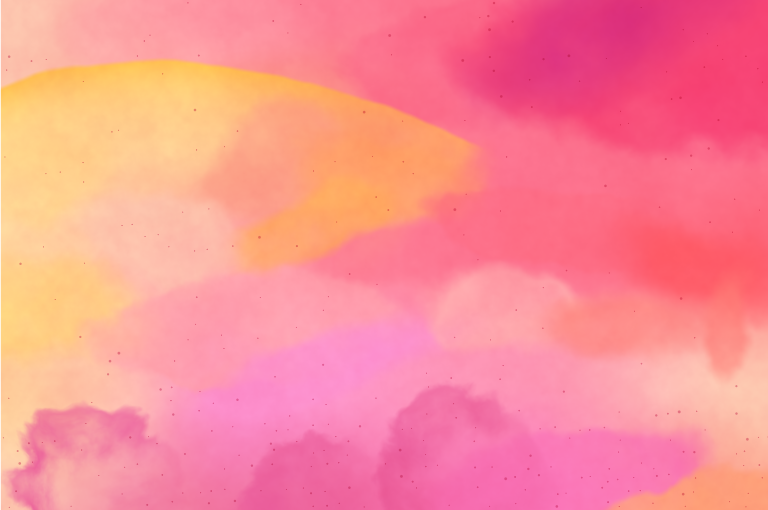
This background is drawn by a Shadertoy shader. Its source:

```glsl
// Warm watercolour paper: a soft colour field of five blended bands, covered by
// tilted elliptical washes whose outlines and strength are broken up by noise.
// A golden dome, ragged magenta mounds and hashed pigment specks finish the sheet.

#define CANVAS_RATIO 1.506
#define WARP 0.13
#define RAGGED 0.7
#define GRAIN 0.06
#define MOTTLE 0.16
#define SPECK_SCALE 40.0
#define SPECK_CHANCE 0.3
#define MARGIN 0.003

const vec3 CREAM   = vec3(1.00, 0.83, 0.61);
const vec3 GOLD    = vec3(1.00, 0.74, 0.28);
const vec3 PEACH   = vec3(0.99, 0.77, 0.68);
const vec3 ORANGE  = vec3(1.00, 0.62, 0.38);
const vec3 SALMON  = vec3(0.99, 0.61, 0.53);
const vec3 BLUSH   = vec3(1.00, 0.63, 0.67);
const vec3 ROSE    = vec3(0.99, 0.45, 0.56);
const vec3 CORAL   = vec3(1.00, 0.35, 0.39);
const vec3 CRIMSON = vec3(0.97, 0.27, 0.46);
const vec3 PLUM    = vec3(0.85, 0.18, 0.50);
const vec3 ORCHID  = vec3(0.99, 0.55, 0.79);
const vec3 MAGENTA = vec3(0.92, 0.36, 0.60);
const vec3 FUCHSIA = vec3(0.98, 0.44, 0.71);

float hash(vec2 p) {
    vec3 q = fract(p.xyx * 0.1031);
    q += dot(q, q.yzx + 33.33);
    return fract((q.x + q.y) * q.z);
}

float noise(vec2 p) {
    vec2 i = floor(p), f = fract(p);
    f = f * f * (3.0 - 2.0 * f);
    return mix(mix(hash(i), hash(i + vec2(1, 0)), f.x),
               mix(hash(i + vec2(0, 1)), hash(i + vec2(1, 1)), f.x), f.y);
}

// Layered noise, centred on zero
float fbm(vec2 p) {
    float sum = 0.0, amp = 0.5;
    for (int i = 0; i < 5; i++) {
        sum += amp * (noise(p) - 0.5);
        p = mat2(1.6, 1.2, -1.2, 1.6) * p + 7.3;
        amp *= 0.5;
    }
    return sum;
}

// Four colours spread evenly from left to right
vec3 band(float x, vec3 a, vec3 b, vec3 c, vec3 d) {
    x *= 3.0;
    vec3 col = mix(a, b, smoothstep(0.0, 1.0, x));
    col = mix(col, c, smoothstep(1.0, 2.0, x));
    return mix(col, d, smoothstep(2.0, 3.0, x));
}

// Tilted ellipse of thin paint; shape holds its centre and radii
void wash(inout vec3 col, vec2 p, vec4 shape, float tilt, float soft, vec3 tint, float amount) {
    float c = cos(tilt), s = sin(tilt);
    float rough = fbm(p * 9.0 + shape.xy * 37.0);
    float d = length(mat2(c, -s, s, c) * (p - shape.xy) / shape.zw) - 1.0 + RAGGED * rough;
    col = mix(col, tint, amount * (1.0 + rough) * (1.0 - smoothstep(-soft, soft, d)));
}

// Pigment gathered along an upper rim, thinning inward and to the right
void mound(inout vec3 col, vec2 p, vec4 shape, float core) {
    vec2 q = (p - shape.xy) / shape.zw;
    float rough = fbm(p * 14.0 + shape.xy * 50.0);
    float d = length(q) - 1.0 + RAGGED * rough;
    float pigment = mix(core, 0.8, smoothstep(-0.7, -0.1, d)) * (1.0 - 0.75 * smoothstep(0.1, 0.9, q.x));
    col = mix(col, MAGENTA, pigment * (1.0 + rough) * (1.0 - smoothstep(-0.12, 0.08, d)));
}

void mainImage(out vec4 fragColor, in vec2 fragCoord) {
    vec2 uv = fragCoord / iResolution.xy;
    vec2 paper = uv * vec2(CANVAS_RATIO, 1.0);
    vec2 p = paper + WARP * vec2(fbm(paper * 4.0), fbm(paper * 4.0 + 19.0));

    // Underpainting, bottom to top
    float x = p.x / CANVAS_RATIO, y = p.y * 4.0;
    vec3 col = band(x, PEACH, mix(MAGENTA, BLUSH, 0.3), FUCHSIA, SALMON);
    col = mix(col, band(x, CREAM, ORCHID, mix(ORCHID, BLUSH, 0.6), PEACH), smoothstep(0.0, 1.0, y));
    col = mix(col, band(x, CREAM, BLUSH, ROSE, mix(ROSE, CORAL, 0.5)), smoothstep(1.0, 2.0, y));
    col = mix(col, band(x, PEACH, SALMON, ROSE, ROSE), smoothstep(2.0, 3.0, y));
    col = mix(col, band(x, PEACH, mix(BLUSH, ROSE, 0.6), ROSE, CRIMSON), smoothstep(3.0, 4.0, y));

    // Upper sky
    wash(col, p, vec4(0.36, 0.96, 0.22, 0.10), 0.0, 0.4, BLUSH, 0.6);
    wash(col, p, vec4(0.93, 0.89, 0.27, 0.11), 0.3, 0.15, mix(ROSE, CRIMSON, 0.25), 0.7);
    wash(col, p, vec4(1.34, 0.87, 0.40, 0.15), -0.12, 0.2, CRIMSON, 0.85);
    wash(col, p, vec4(1.20, 0.96, 0.24, 0.11), 0.45, 0.5, PLUM, 0.7);

    // Golden dome, richest along its crisp upper edge
    float dx = p.x - 0.28;
    float depth = 0.89 - 0.6 * dx * dx / (1.0 + 0.9 * dx) - mix(paper.y, p.y, 0.2);
    float dome = smoothstep(0.0, 0.012, depth) * (1.0 - smoothstep(0.14, 0.4, depth))
               * (1.0 - smoothstep(0.92, 0.98, p.x + 0.6 * max(depth, 0.0)));
    vec3 domeTint = mix(CREAM, SALMON, smoothstep(0.3, 0.7, p.x));
    vec3 rimTint = mix(GOLD, ORANGE, smoothstep(0.45, 0.85, p.x));
    col = mix(col, mix(domeTint, rimTint, exp(-13.0 * max(depth, 0.0))), dome);
    wash(col, p, vec4(0.54, 0.68, 0.14, 0.10), 0.3, 0.25, SALMON, 0.65);
    wash(col, p, vec4(0.82, 0.50, 0.20, 0.06), 0.1, 0.3, ROSE, 0.6);
    wash(col, p, vec4(0.76, 0.66, 0.19, 0.10), 0.0, 0.25, ORANGE, 0.65);
    wash(col, p, vec4(0.63, 0.56, 0.16, 0.06), 0.4, 0.25, mix(ORANGE, GOLD, 0.35), 0.75);
    wash(col, p, vec4(0.10, 0.66, 0.11, 0.11), 0.0, 0.35, mix(CREAM, GOLD, 0.3), 0.6);
    wash(col, p, vec4(0.34, 0.53, 0.15, 0.10), -0.2, 0.25, PEACH, 0.75);

    // Middle washes
    wash(col, p, vec4(0.03, 0.39, 0.24, 0.09), 0.0, 0.3, mix(CREAM, GOLD, 0.4), 0.75);
    wash(col, p, vec4(0.50, 0.35, 0.30, 0.10), 0.1, 0.1, BLUSH, 0.7);
    wash(col, p, vec4(0.65, 0.28, 0.25, 0.06), 0.25, 0.3, ORCHID, 0.85);
    wash(col, p, vec4(1.14, 0.55, 0.28, 0.08), -0.18, 0.12, mix(ROSE, CORAL, 0.3), 0.65);
    wash(col, p, vec4(1.38, 0.47, 0.16, 0.08), -0.4, 0.4, CORAL, 0.75);
    wash(col, p, vec4(1.02, 0.38, 0.18, 0.09), -0.1, 0.2, mix(BLUSH, PEACH, 0.25), 0.75);
    wash(col, p, vec4(1.22, 0.35, 0.14, 0.06), 0.0, 0.5, mix(SALMON, CORAL, 0.4), 0.75);
    wash(col, p, vec4(1.43, 0.36, 0.05, 0.10), -0.25, 0.3, mix(SALMON, CORAL, 0.5), 0.6);

    // Lower edge
    wash(col, p, vec4(1.12, 0.06, 0.27, 0.07), 0.18, 0.2, FUCHSIA, 0.75);
    wash(col, p, vec4(1.42, 0.00, 0.28, 0.09), 0.2, 0.12, mix(SALMON, ORANGE, 0.4), 0.9);
    mound(col, p, vec4(0.19, 0.05, 0.19, 0.155), 0.1);
    mound(col, p, vec4(0.63, 0.00, 0.14, 0.14), 0.6);
    mound(col, p, vec4(0.90, 0.03, 0.17, 0.175), 0.2);

    // Pigment mottling and paper grain
    float texture_ = MOTTLE * fbm(paper * 8.0 + 3.0) + GRAIN * fbm(paper * 60.0);
    col *= 1.0 + vec3(0.1, 1.0, 0.7) * texture_;

    // Scattered specks, denser near the bottom
    vec2 q = paper * SPECK_SCALE, cell = floor(q);
    vec2 spot = 0.2 + 0.6 * vec2(hash(cell + 4.1), hash(cell + 9.7));
    float size = mix(0.04, 0.13, pow(hash(cell + 21.0), 3.0));
    float chance = SPECK_CHANCE * mix(1.0, 0.25, smoothstep(0.1, 0.3, paper.y));
    float speck = 1.0 - smoothstep(size * 0.4, size + 0.04, length(fract(q) - spot));
    col *= mix(vec3(1.0), vec3(0.9, 0.65, 0.75), speck * step(hash(cell), chance));

    // Bare strip of paper at the left
    col = mix(vec3(1.0), col, smoothstep(0.0, MARGIN, paper.x));
    fragColor = vec4(clamp(col, 0.0, 1.0), 1.0);
}
```
